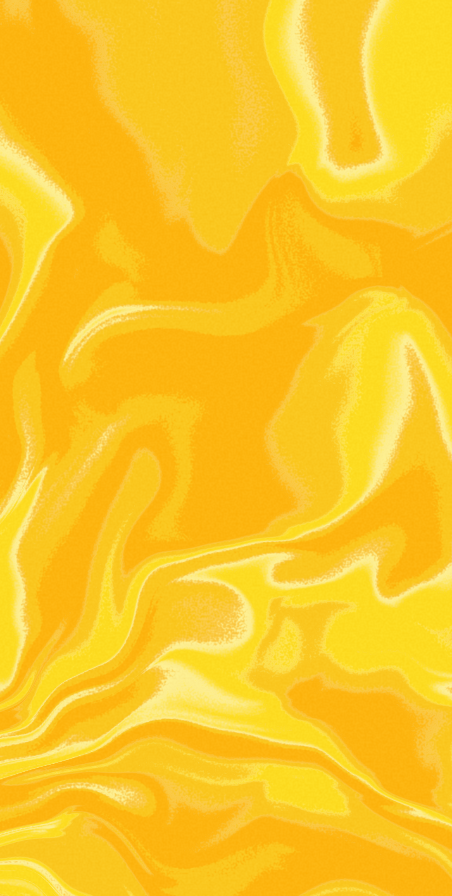
Write a WebGL 2 fragment shader that draws this texture.

```glsl
#version 300 es
precision highp float;
// Marbled liquid paint: folded golden streaks fanning up from the lower left.

#define PIVOT vec2(-0.25, 0.15)   // where the streaks fan out from
#define BEND 0.27                 // how far the fan droops to the right
#define STRETCH vec2(3.2, 1.15)   // noise cells across and along the streaks
#define SWIRL 0.13                // size of the round curls
#define FOLD 0.68                 // strength of the folding
#define BANDS 1.35                // colour cycles per unit of noise
#define FAN_BANDS 0.32            // colour cycles following the fan
#define STRIATION 0.10            // fine streaks inside the bands
#define SOFTNESS 0.022            // blur of the band edges
#define GRAIN_SCALE 190.0
#define GRAIN 0.035

uniform vec2 u_resolution;
out vec4 fragColor;

uint hash(uvec2 v) {
    uint h = v.x * 1597334677u ^ v.y * 3812015801u;
    h = (h ^ (h >> 15)) * 2246822519u;
    h = (h ^ (h >> 13)) * 3266489917u;
    return h ^ (h >> 16);
}

vec2 gradient(ivec2 cell) {
    float angle = float(hash(uvec2(cell)) >> 8) * (6.28319 / 16777216.0);
    return vec2(cos(angle), sin(angle));
}

// Gradient noise, roughly -0.7 to 0.7
float noise(vec2 p) {
    vec2 base = floor(p);
    vec2 f = p - base;
    ivec2 cell = ivec2(base);
    vec2 u = f * f * f * (f * (f * 6.0 - 15.0) + 10.0);
    float a = dot(gradient(cell), f);
    float b = dot(gradient(cell + ivec2(1, 0)), f - vec2(1.0, 0.0));
    float c = dot(gradient(cell + ivec2(0, 1)), f - vec2(0.0, 1.0));
    float d = dot(gradient(cell + ivec2(1, 1)), f - vec2(1.0, 1.0));
    return mix(mix(a, b, u.x), mix(c, d, u.x), u.y);
}

vec2 noise2(vec2 p) {
    return vec2(noise(p), noise(p + vec2(37.2, 91.7)));
}

// Streak coordinates: x runs across the flow, y along it
vec2 flowSpace(vec2 p) {
    p += SWIRL * noise2(p * 2.6 + 4.3);
    p += SWIRL * 0.4 * noise2(p * 5.5 + 17.0);
    vec2 d = p - PIVOT;
    d.y += BEND * p.x * p.x;
    vec2 q = vec2(atan(d.y, d.x), length(d)) * STRETCH;
    float frequency = 1.0;
    for (int i = 0; i < 3; i++) {
        q += FOLD / frequency * noise2(q * frequency + float(i) * 13.7);
        frequency *= 1.9;
    }
    return q;
}

// Cyclic sequence of paint layers
vec3 paint(float t, float blur) {
    const vec3 deep = vec3(0.99, 0.71, 0.06);
    const vec3 amber = vec3(0.98, 0.78, 0.12);
    const vec3 lemon = vec3(0.99, 0.86, 0.13);
    const vec3 tan_ = vec3(0.98, 0.79, 0.28);
    const vec3 pale = vec3(0.99, 0.89, 0.35);
    const vec3 cream = vec3(0.99, 0.93, 0.56);
    const vec3 layers[10] = vec3[10](deep, amber, tan_, cream, pale,
                                     lemon, pale, amber, tan_, deep);
    const float edges[10] = float[10](0.0, 0.21, 0.35, 0.39, 0.46,
                                      0.50, 0.68, 0.71, 0.86, 0.90);
    vec3 color = layers[0];
    for (int i = 1; i < 10; i++) {
        color = mix(color, layers[i], smoothstep(edges[i] - blur, edges[i] + blur, t));
    }
    return color;
}

void main() {
    vec2 p = gl_FragCoord.xy / u_resolution.x;
    vec2 q = flowSpace(p);

    // Layer phase: broad folds, smaller folds, then fine streaks
    float phase = BANDS * noise(q * 1.1 + 7.9) + 0.45 * noise(q * 2.3 + 31.0);
    phase += FAN_BANDS * q.x;
    phase += STRIATION * noise(q * vec2(11.0, 3.0) + 53.0);
    float blur = min(SOFTNESS + 0.6 * fwidth(phase), 0.2);

    // Powdery grain, strongest where layers meet
    float grain = noise(p * GRAIN_SCALE) + 0.5 * noise(p * GRAIN_SCALE * 0.47 + 11.0);
    vec3 color = paint(fract(phase + GRAIN * grain), blur);
    color += GRAIN * grain * vec3(0.2, 0.6, 0.9);

    fragColor = vec4(clamp(color, 0.0, 1.0), 1.0);
}
```
